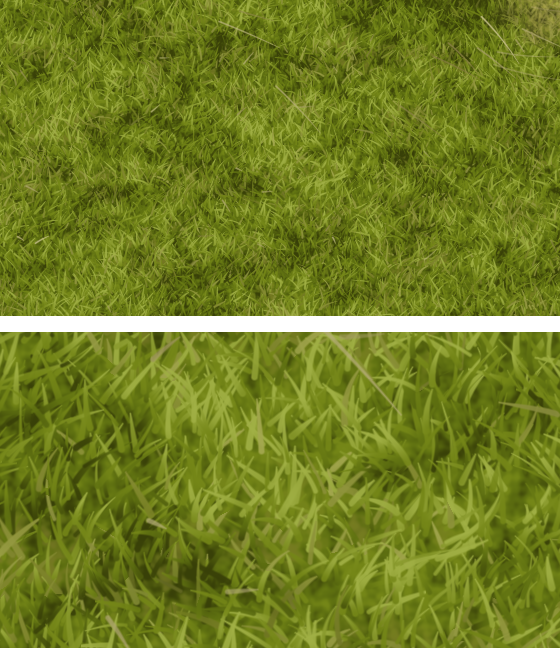
Top: the whole. Bottom: its middle third, enlarged.
Write a Shadertoy shader that draws this texture.

```glsl
// Rough meadow grass: overlapping tufted blades with dry straw and shaded hollows.

vec3 hash3(vec2 p) {
    vec3 q = fract(p.xyx * vec3(0.1031, 0.1030, 0.0973));
    q += dot(q, q.yxz + 33.33);
    return fract((q.xxy + q.yzz) * q.zyx);
}

// Gradient noise, roughly -0.6 to 0.6
float cornerSlope(vec2 cell, vec2 offset) {
    float a = 6.2832 * hash3(cell + 71.0).x;
    return dot(vec2(cos(a), sin(a)), offset);
}

float gradientNoise(vec2 p) {
    vec2 i = floor(p), f = p - i;
    vec2 u = f * f * f * (f * (f * 6.0 - 15.0) + 10.0);
    vec2 e = vec2(1.0, 0.0);
    float low = mix(cornerSlope(i, f), cornerSlope(i + e, f - e), u.x);
    float high = mix(cornerSlope(i + e.yx, f - e.yx), cornerSlope(i + 1.0, f - 1.0), u.x);
    return mix(low, high, u.y);
}

// Shadow to sunlit green
vec3 grassColor(float tone) {
    vec3 c = mix(vec3(0.22, 0.25, 0.03), vec3(0.37, 0.44, 0.065), smoothstep(-0.1, 0.32, tone));
    c = mix(c, vec3(0.455, 0.525, 0.09), smoothstep(0.26, 0.55, tone));
    return mix(c, vec3(0.63, 0.69, 0.27), smoothstep(0.55, 1.15, tone));
}

// Curved tapering strip: x is coverage, y is position from root to tip
vec2 blade(vec2 p, vec2 dir, float len, float bend, float width, float soft) {
    float along = dot(p, dir);
    float t = clamp(along / len, 0.0, 1.0);
    float across = dot(p, vec2(dir.y, -dir.x)) - bend * len * t * t;
    float d = length(vec2(across, along - t * len));
    float halfWidth = width * (1.0 - 0.75 * t * t);
    return vec2(1.0 - smoothstep(halfWidth - soft, halfWidth + soft, d), t);
}

void mainImage(out vec4 fragColor, in vec2 fragCoord) {
    vec2 p = fragCoord / iResolution.y;
    float aspect = iResolution.x / iResolution.y;
    float soft = 0.0009 + 0.5 / iResolution.y;

    // Broad tufts, dry patches and the rough upper right edge
    float tuft = gradientNoise(p * vec2(3.0, 4.5) + 3.7)
               + 0.9 * gradientNoise(p * vec2(8.0, 11.0))
               + 0.7 * gradientNoise(p * vec2(18.0, 20.0) + 27.0);
    float dryness = smoothstep(-0.1, 0.45, gradientNoise(p * vec2(5.0, 8.0) + 19.0)
                  + 0.5 * gradientNoise(p * 15.0 + 63.0));
    vec2 ragged = p + 0.05 * vec2(gradientNoise(p * 12.0), gradientNoise(p * 12.0 + 50.0));
    float strawEdge = 1.0 - smoothstep(0.2, 1.0, length((ragged - vec2(aspect, 1.0)) / vec2(0.26, 0.2)));
    float hollow = 1.0 - smoothstep(0.1, 1.0, length((ragged - vec2(aspect - 0.42, 1.01)) / vec2(0.42, 0.16)));
    hollow = max(hollow, 0.6 * smoothstep(0.2, 0.55, gradientNoise(p * vec2(6.0, 9.0) + 41.0)));
    float lean = 0.9 * gradientNoise(p * 4.0 + 8.0);

    // Shaded soil and thatch between the blades
    float thatch = gradientNoise(p * vec2(60.0, 38.0)) + 0.5 * gradientNoise(p * 120.0);
    vec3 color = grassColor(0.26 + 0.45 * thatch + 0.25 * tuft - 0.25 * hollow);
    color = mix(color, vec3(0.46, 0.42, 0.18), 0.5 * dryness * smoothstep(-0.2, 0.4, thatch));

    // Layers of blades, far rows first
    vec2 cellSize = vec2(0.044, 0.064);
    for (int layer = 0; layer < 14; layer++) {
        float depth = float(layer) / 13.0;
        vec2 grid = p / cellSize + hash3(vec2(float(layer), 5.0)).xy * 9.0;
        vec2 home = floor(grid);
        for (int j = 1; j >= -1; j--)
        for (int i = -1; i <= 1; i++) {
            vec2 cell = home + vec2(float(i), float(j));
            vec2 seed = cell + float(layer) * vec2(37.0, 59.0) + 100.0;
            vec3 r = hash3(seed), s = hash3(seed + 311.0);
            float angle = lean + (r.z - 0.5) * mix(2.4, 1.3, s.x);
            float len = mix(0.024, 0.062, s.y);
            vec2 root = (grid - cell - r.xy) * cellSize;
            vec2 b = blade(root, vec2(sin(angle), cos(angle)), len,
                           0.5 * (s.x - 0.5) + 0.15 * angle, mix(0.0018, 0.0038, s.z), soft);
            float tone = 0.49 + 0.85 * (fract(s.z * 7.3 + r.x) - 0.5) + 0.52 * tuft
                       + 0.36 * (b.y - 0.4) + 0.16 * depth - 0.55 * hollow;
            vec3 bladeColor = grassColor(tone);
            float dry = step(0.94 - 0.26 * dryness - 0.5 * strawEdge, fract(s.y * 11.7 + r.y));
            vec3 dryColor = mix(vec3(0.47, 0.48, 0.16), vec3(0.65, 0.65, 0.33), r.x);
            bladeColor = mix(bladeColor, dryColor, dry * (0.75 - 0.45 * hollow));
            color = mix(color, bladeColor, 0.92 * b.x);
        }
    }

    // Fallen straw: short flecks everywhere, long stalks toward the upper right
    for (int k = 0; k < 40; k++) {
        vec3 r = hash3(vec2(float(k), 17.0)), s = hash3(vec2(float(k), 83.0));
        bool isLong = k < 12;
        vec2 at = isLong ? vec2(1.0 - 0.65 * r.x * r.x, 1.0 - 0.4 * r.y) : r.xy;
        float angle = isLong ? mix(1.75, 2.4, r.z) : mix(0.3, 2.8, r.z);
        float len = isLong ? mix(0.1, 0.25, s.x) : mix(0.015, 0.05, s.x);
        vec2 b = blade(p - at * vec2(aspect, 1.0), vec2(sin(angle), cos(angle)), len,
                       0.25 * (s.y - 0.5), 0.0026, soft);
        vec3 straw = mix(vec3(0.52, 0.48, 0.25), vec3(0.80, 0.77, 0.57), s.z);
        color = mix(color, straw, b.x * mix(0.45, 0.85, s.y));
    }

    // Bleached thatch at the corner
    color = mix(color, vec3(0.58, 0.53, 0.28) * (1.0 + 0.6 * thatch), 0.5 * strawEdge);
    fragColor = vec4(color, 1.0);
}
```
